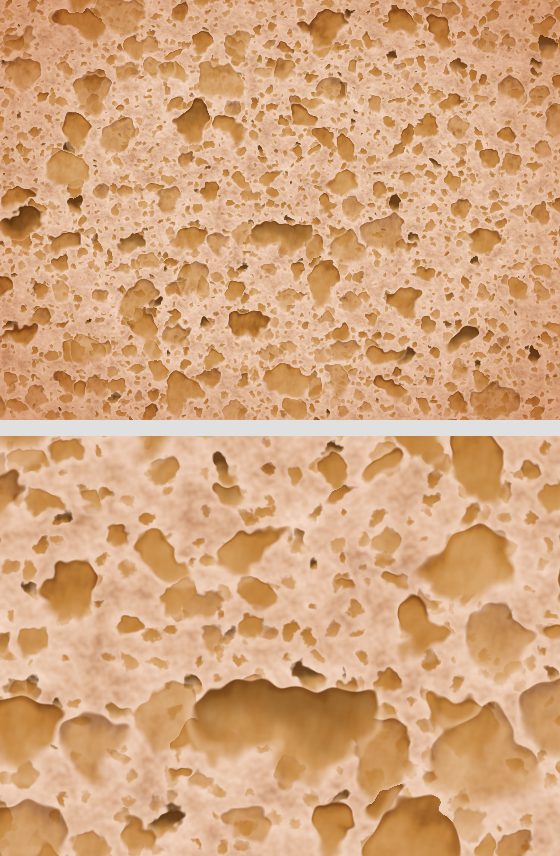
Top, the full canvas; bottom, a detail of the centre.
Write a Shadertoy shader that draws this texture.

```glsl
// Porous sponge surface: pale pink crumb riddled with ragged ochre pores lit from below.

const vec3 HIGHLIGHT = vec3(0.96, 0.85, 0.78);
const vec3 CRUMB     = vec3(0.87, 0.70, 0.57);
const vec3 CREVICE   = vec3(0.71, 0.47, 0.31);
const vec3 TAN       = vec3(0.84, 0.64, 0.41);
const vec3 OCHRE     = vec3(0.75, 0.50, 0.22);
const vec3 DEEP      = vec3(0.50, 0.27, 0.09);
const vec3 HOLLOW    = vec3(0.28, 0.15, 0.04);

// Pore sample: signed depth inside the rim, height within the pore, random traits.
struct Pore {
    float inside;
    float height;
    vec2 traits;
};

vec2 hash2(vec2 p) {
    vec3 q = fract(p.xyx * vec3(0.1031, 0.1030, 0.0973));
    q += dot(q, q.yzx + 33.33);
    return fract((q.xx + q.yz) * q.zy);
}

float gradientNoise(vec2 p) {
    vec2 i = floor(p), f = fract(p);
    vec2 u = f * f * f * (f * (f * 6.0 - 15.0) + 10.0);
    vec4 corner;
    for (int k = 0; k < 4; k++) {
        vec2 o = vec2(k & 1, k >> 1);
        float angle = 6.2832 * hash2(i + o + 57.0).x;
        corner[k] = dot(vec2(cos(angle), sin(angle)), f - o);
    }
    return 1.4 * mix(mix(corner.x, corner.y, u.x), mix(corner.z, corner.w, u.x), u.y);
}

vec2 noise2(vec2 p) {
    return vec2(gradientNoise(p), gradientNoise(p + 71.3));
}

float fbm(vec2 p, float frequency) {
    float sum = 0.0, amplitude = 0.5;
    for (int i = 0; i < 4; i++) {
        sum += amplitude * gradientNoise(p * frequency + float(i) * 19.7);
        frequency *= 2.05;
        amplitude *= 0.75;
    }
    return sum;
}

vec3 ramp(vec3 low, vec3 middle, vec3 high, float t) {
    t = clamp(t, 0.0, 1.0) * 2.0;
    return t < 1.0 ? mix(low, middle, t) : mix(middle, high, t - 1.0);
}

// Nearest pore of one size class, one candidate per jittered grid cell.
Pore findPore(vec2 p, float scale, float density, float seed) {
    vec2 q = p * scale + seed;
    q += 0.20 * noise2(q * 1.9) + 0.07 * noise2(q * 6.0);
    vec2 cell = floor(q);
    Pore best = Pore(-1.0, 0.0, vec2(0.0));
    for (int y = -1; y <= 1; y++)
    for (int x = -1; x <= 1; x++) {
        vec2 id = cell + vec2(x, y);
        vec2 presence = hash2(id + seed + 11.0);
        if (presence.x > density) continue;
        vec2 traits = hash2(id + seed + 37.0);
        vec2 d = q - id - 0.5 - 0.6 * (hash2(id + seed) - 0.5);
        float radius = mix(0.20, 0.44, presence.y);
        float angle = 6.2832 * traits.x;
        vec2 axis = vec2(cos(angle), sin(angle));
        float stretch = mix(1.0, 1.35, traits.y);
        vec2 local = vec2(dot(d, axis) / stretch, dot(d, vec2(-axis.y, axis.x)) * stretch);
        float inside = (radius - length(local)) / scale;
        if (inside > best.inside) best = Pore(inside, d.y / radius, traits);
    }
    return best;
}

// Crisp shadowed upper rim, soft lower slope, thin bright lip outside.
vec3 carvePore(vec3 surface, Pore pore, float grain, float size, float pixel) {
    float top = smoothstep(-0.7, 0.4, pore.height);
    float softness = max(mix(0.16 * size, 0.003, top), 1.5 * pixel);
    float mask = smoothstep(0.0, softness, pore.inside);
    float lip = smoothstep(-0.007, 0.0, pore.inside) * (1.0 - mask);
    float rimShadow = top * (1.0 - smoothstep(0.0, 0.13 * size, pore.inside));
    float tone = 0.66 - 0.22 * pore.height - 0.38 * rimShadow
               + 0.40 * (pore.traits.x - 0.5) + 0.38 * grain;
    vec3 bed = ramp(DEEP, OCHRE, TAN, tone);
    float hollow = smoothstep(0.92, 0.98, pore.traits.y);
    bed = mix(bed, HOLLOW, hollow * smoothstep(-0.6, 0.5, pore.height) * 0.75);
    float opacity = mix(0.62, 1.0, smoothstep(0.1, 0.6, pore.traits.y));
    surface = mix(surface, HIGHLIGHT, 0.35 * lip);
    return mix(surface, bed, mask * opacity);
}

void mainImage(out vec4 fragColor, in vec2 fragCoord) {
    vec2 p = fragCoord / iResolution.y;
    float pixel = 1.0 / iResolution.y;

    // Crumb relief, brighter on slopes that face downward
    float relief = fbm(p, 24.0);
    float slope = fbm(p + vec2(0.001, 0.004), 24.0) - relief;
    float patches = gradientNoise(p * 6.0);
    float light = 0.58 + 0.45 * relief + 0.62 * slope + 0.10 * patches;
    vec3 color = ramp(CREVICE, CRUMB, HIGHLIGHT, light);

    // Pores from the finest pits up to the large cavities
    float scale = 54.0, density = 0.52;
    for (int i = 0; i < 4; i++) {
        Pore pore = findPore(p, scale, density, 13.0 * float(i) + 5.0);
        color = carvePore(color, pore, relief + 0.4 * slope, 1.0 / scale, pixel);
        scale *= 0.53;
        density += 0.02;
    }

    // Warm falloff toward the borders
    vec2 border = abs(fragCoord / iResolution.xy - 0.5) * 2.0;
    float falloff = smoothstep(0.65, 1.5, length(border));
    color *= mix(vec3(1.0), vec3(0.92, 0.80, 0.70), falloff);
    fragColor = vec4(clamp(color, 0.0, 1.0), 1.0);
}
```
